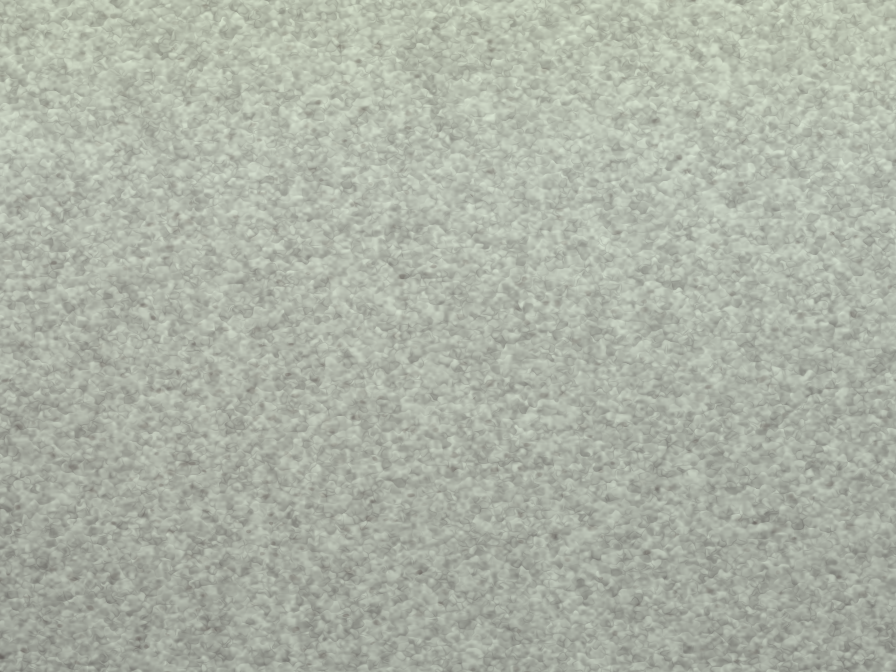
Reproduce this texture procedurally as a WebGL 1 fragment shader.

```glsl
precision highp float;
// Pale grey-green rough plaster: soft irregular grains with broken crevices and
// small dark pits, under light that fades from the top to the bottom corners.
// Warped cellular noise makes the grains; value noise makes relief and patches.

uniform vec2 u_resolution;

// Lengths are in canvas heights; densities are cells per canvas height.
const float GRAIN_DENSITY = 100.0;
const float WARP_DENSITY = 135.0;
const float GRIT_DENSITY = 175.0;
const float PIT_DENSITY = 62.0;
const float WARP_AMOUNT = 0.9;
const float GRAIN_CONTRAST = 0.13;
const float CREVICE_DEPTH = 0.06;
const float RELIEF = 0.055;
const float GRIT_CONTRAST = 0.11;
const float CLUMP_CONTRAST = 0.025;
const float PATCH_CONTRAST = 0.018;
const float PIT_DEPTH = 0.10;
const float LIGHT_TOP = 0.712;
const float LIGHT_BOTTOM = 0.625;
const vec3 DARK_STONE = vec3(0.55, 0.56, 0.53);
const vec3 PALE_STONE = vec3(0.73, 0.76, 0.71);
const vec3 PIT_TINT = vec3(0.010, 0.0, -0.003);
const vec3 TOP_TINT = vec3(0.004, 0.005, -0.014);

float hash(vec2 p) {
  vec3 q = fract(vec3(p.xyx) * 0.1031);
  q += dot(q, q.yzx + 33.33);
  return fract((q.x + q.y) * q.z);
}

vec2 hash2(vec2 p) {
  return vec2(hash(p), hash(p + vec2(57.3, 19.7)));
}

float valueNoise(vec2 p) {
  vec2 cell = floor(p);
  vec2 f = fract(p);
  f = f * f * (3.0 - 2.0 * f);
  float low = mix(hash(cell), hash(cell + vec2(1.0, 0.0)), f.x);
  float high = mix(hash(cell + vec2(0.0, 1.0)), hash(cell + 1.0), f.x);
  return mix(low, high, f.y);
}

// Soft grains: x = blended tone, y = crevice amount, z = upward-facing slope.
vec3 grains(vec2 p) {
  vec2 cell = floor(p);
  float nearest = 8.0;
  float second = 8.0;
  vec2 toneAndSlope = vec2(0.0);
  float weightSum = 0.0;
  for (int y = -1; y <= 1; y++) {
    for (int x = -1; x <= 1; x++) {
      vec2 id = cell + vec2(float(x), float(y));
      vec2 toPixel = p - id - hash2(id);
      float d = length(toPixel);
      float weight = exp(-6.0 * d * d);
      // The root makes most grains pale and a few dark.
      toneAndSlope += weight * vec2(sqrt(hash(id + 101.0)), toPixel.y);
      weightSum += weight;
      second = min(second, max(nearest, d));
      nearest = min(nearest, d);
    }
  }
  float crevice = 1.0 - smoothstep(0.0, 0.55, second - nearest);
  return vec3(toneAndSlope / weightSum, crevice).xzy;
}

// Sparse ragged pits, more frequent where the share of pitted cells is high.
float pits(vec2 p, float share) {
  vec2 cell = floor(p);
  float ragged = 0.3 * (valueNoise(p * 3.0) - 0.5);
  float depth = 0.0;
  for (int y = -1; y <= 1; y++) {
    for (int x = -1; x <= 1; x++) {
      vec2 id = cell + vec2(float(x), float(y));
      float present = step(hash(id + 211.0), share);
      float radius = mix(0.18, 0.42, hash(id + 307.0));
      float d = length((p - id - hash2(id + 401.0)) * vec2(0.85, 1.1)) + ragged;
      float hollow = 1.0 - smoothstep(0.2 * radius, 1.3 * radius, d);
      depth = max(depth, present * hollow * mix(0.4, 1.0, hash(id + 503.0)));
    }
  }
  return depth;
}

void main() {
  vec2 uv = gl_FragCoord.xy / u_resolution;
  vec2 p = gl_FragCoord.xy / u_resolution.y;

  // Broad light: fades downward, with dimmer lower corners and left edge.
  float light = mix(LIGHT_BOTTOM, LIGHT_TOP, smoothstep(-0.1, 0.9, uv.y));
  float side = 2.0 * uv.x - 1.0;
  light -= 0.03 * side * side * (1.0 - uv.y) + 0.010 * (1.0 - uv.x) - 0.012;
  float patches = valueNoise(p * 3.5 + 7.0) * 0.6 + valueNoise(p * 9.0) * 0.4;
  light += PATCH_CONTRAST * (patches - 0.5);

  // Grains lean a little; the warp roughens their outlines.
  vec2 lean = vec2(p.x * 0.9 + p.y * 0.08, p.y * 1.08 - p.x * 0.06);
  vec2 warpPoint = lean * WARP_DENSITY;
  vec2 warp = vec2(valueNoise(warpPoint + 31.0), valueNoise(warpPoint + 83.0)) - 0.5;
  vec3 grain = grains(lean * GRAIN_DENSITY + WARP_AMOUNT * warp);
  float broken = smoothstep(0.25, 0.75, valueNoise(lean * 85.0 + 5.0));
  light += GRAIN_CONTRAST * (grain.x - 0.667);
  light -= CREVICE_DEPTH * (grain.y * broken - 0.27);
  light += RELIEF * grain.z;
  light += GRIT_CONTRAST * (valueNoise(lean * GRIT_DENSITY) - 0.5);
  light += CLUMP_CONTRAST * (valueNoise(lean * 42.0 + 13.0) - 0.5);

  // Pits gather in the left half at mid height.
  float worn = 1.0 - smoothstep(0.1, 0.6, length((uv - vec2(0.22, 0.5)) * vec2(0.9, 1.0)));
  float pit = pits(lean * PIT_DENSITY, 0.09 + 0.12 * worn * smoothstep(0.25, 0.7, patches));
  light -= PIT_DEPTH * pit;

  float tone = (light - DARK_STONE.r) / (PALE_STONE.r - DARK_STONE.r);
  vec3 color = mix(DARK_STONE, PALE_STONE, tone);
  color += PIT_TINT * (pit + 0.4 * worn) + TOP_TINT * smoothstep(0.7, 1.0, uv.y);
  gl_FragColor = vec4(clamp(color, 0.0, 1.0), 1.0);
}
```
